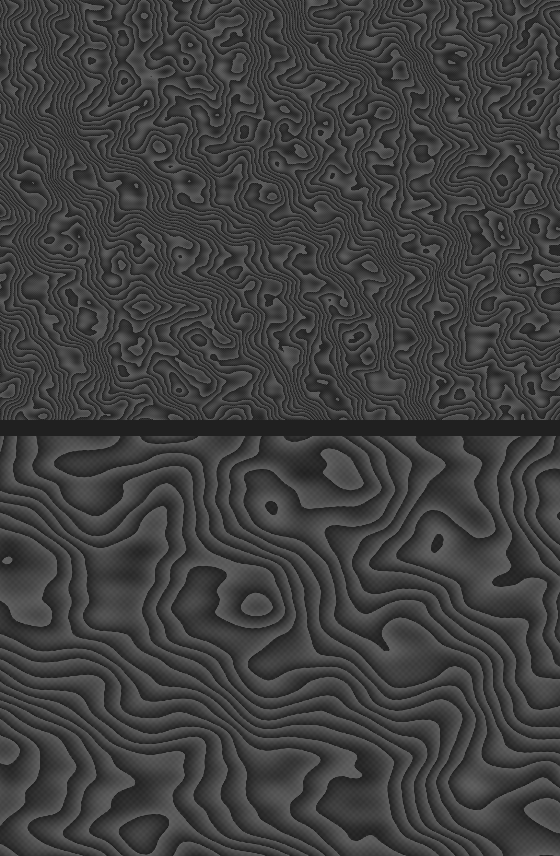
Top: the whole. Bottom: its middle third, enlarged.
A Shadertoy shader for this texture:

```glsl
// Dark grey relief of densely crowded, wandering contour terraces.
// A tilted height field of gradient noise is wrapped into sawtooth ramps;
// a fine checkered weave lies on top and beads the crest of each ramp.

#define DARK 0.138          // grey at the foot of a ramp
#define LIGHT 0.375         // grey at the crest of a ramp
#define TILT vec2(40., 20.) // overall slope, in terraces per canvas height
#define BROAD_SCALE 2.3     // calm and crowded regions
#define BROAD_HEIGHT 14.0
#define KNOLL_SCALE 13.0    // closed rings and bends
#define KNOLL_HEIGHT 5.2
#define KINK_SCALE vec2(26., 50.) // short shelves along the contours
#define KINK_HEIGHT 0.75
#define WEAVE_COUNT 384.0   // checker cells per canvas height
#define WEAVE_DEPTH 0.016
#define BEAD_DEPTH 0.075

const float PI = 3.14159;

// Random unit vector for a lattice corner
vec2 cornerGradient(vec2 cell) {
    vec3 q = fract(vec3(cell.xyx) * vec3(0.1031, 0.1030, 0.0973));
    q += dot(q, q.yzx + 33.33);
    float angle = 2.0 * PI * fract((q.x + q.y) * q.z);
    return vec2(cos(angle), sin(angle));
}

// Gradient noise, about -0.7 to 0.7
float gradientNoise(vec2 p) {
    vec2 cell = floor(p);
    vec2 f = fract(p);
    vec2 u = f * f * f * (f * (f * 6.0 - 15.0) + 10.0);
    vec2 e = vec2(1.0, 0.0);
    float a = dot(cornerGradient(cell), f);
    float b = dot(cornerGradient(cell + e.xy), f - e.xy);
    float c = dot(cornerGradient(cell + e.yx), f - e.yx);
    float d = dot(cornerGradient(cell + e.xx), f - e.xx);
    return mix(mix(a, b, u.x), mix(c, d, u.x), u.y);
}

// Height measured in terraces
float terrain(vec2 p) {
    float height = dot(p, TILT);
    height += BROAD_HEIGHT * gradientNoise(p * BROAD_SCALE + 17.0);
    height += KNOLL_HEIGHT * gradientNoise(p * KNOLL_SCALE + 41.0);
    height += KINK_HEIGHT * gradientNoise(p * KINK_SCALE + 83.0);
    return height;
}

void mainImage(out vec4 fragColor, in vec2 fragCoord) {
    vec2 p = fragCoord / iResolution.y;

    // Sawtooth ramps with a softened drop
    float height = terrain(p);
    float phase = fract(height);
    float edge = clamp(0.5 * fwidth(height), 0.005, 0.4);
    float ramp = phase - smoothstep(1.0 - edge, 1.0, phase);

    // Checkered weave, strongest along the crests
    vec2 wave = sin(PI * WEAVE_COUNT * p);
    float weave = wave.x * wave.y;
    float crestDistance = min(phase, 1.0 - phase) / edge;
    float crest = 1.0 - smoothstep(0.3, 1.1, crestDistance);

    float grey = mix(DARK, LIGHT, max(ramp, 0.0));
    grey += weave * mix(WEAVE_DEPTH, BEAD_DEPTH, crest);
    fragColor = vec4(vec3(max(grey, 0.125)), 1.0);
}
```
